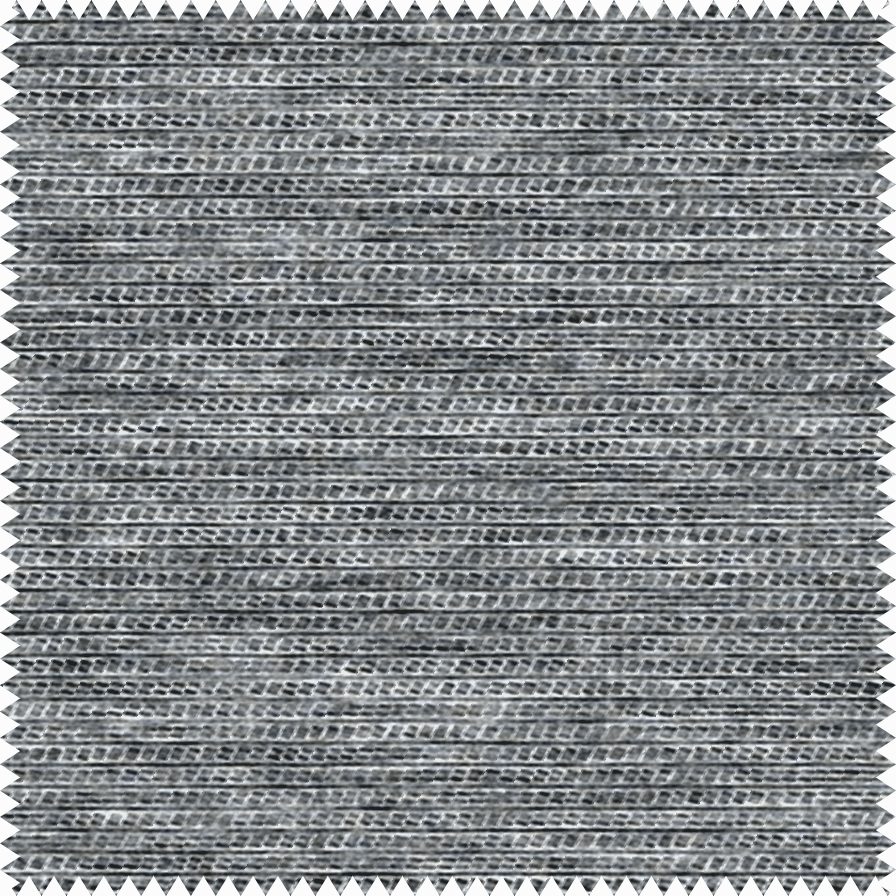
This texture is drawn by a three.js fragment shader. Its source:

```glsl
varying vec2 vUv;

#define ROWS 41.0          // weave rows down the cloth
#define STITCHES 57.0      // slanted stitches along a row
#define REPEAT_ROWS 26.0   // rows before the yarn streaks recur
#define SLANT 0.75         // stitch lean across one row
#define STEP 0.55          // yarn drop along one stitch
#define TEETH vec2(36.0, 34.0)
#define TOOTH_DEPTH 0.0225
#define EDGE_SOFT 0.0013
#define RIDGE_CONTRAST 0.21
#define STREAK_CONTRAST 0.34
#define STITCH_LIGHT 0.42
#define MID_TONE 0.462

float hash(vec2 p) {
  vec3 q = fract(vec3(p.xyx) * 0.1031);
  q += dot(q, q.yzx + 33.33);
  return fract((q.x + q.y) * q.z);
}

vec2 gradientAt(vec2 cell) {
  float angle = 6.28318 * hash(cell);
  return vec2(cos(angle), sin(angle));
}

float gradientNoise(vec2 p) {
  vec2 i = floor(p), f = fract(p);
  vec2 w = f * f * f * (f * (f * 6.0 - 15.0) + 10.0);
  vec2 e = vec2(1.0, 0.0);
  float low = mix(dot(gradientAt(i), f),
                  dot(gradientAt(i + e), f - e), w.x);
  float high = mix(dot(gradientAt(i + e.yx), f - e.yx),
                   dot(gradientAt(i + e.xx), f - e.xx), w.x);
  return mix(low, high, w.y);
}

// Long, short and stitch-sized tone changes along one yarn
float yarnStreak(float x, float id) {
  float yarn = mod(id, 3.0 * REPEAT_ROWS);
  float start = 60.0 * hash(vec2(yarn, 7.0));
  float lengthwise = gradientNoise(vec2(x * 8.0 + start, yarn + 0.5));
  float flecks = gradientNoise(vec2(x * 29.0 + start, yarn + 90.5));
  float nubs = gradientNoise(vec2(x * 85.0 + start, yarn + 180.5));
  float level = hash(vec2(yarn, 19.0)) - 0.5;
  return 0.75 * lengthwise + 0.6 * flecks + 0.75 * nubs + 0.3 * level;
}

vec3 cloth(vec2 uv) {
  float sag = 0.0012 * gradientNoise(uv * vec2(14.0, 9.0));
  float rowPos = (uv.y + sag) * ROWS;
  float row = floor(rowPos);
  float f = rowPos - row;

  // Stitched band in the middle of each row, stronger in places
  float wear = gradientNoise(vec2(uv.x * 6.0 + 9.0 * row, row + 0.5));
  float amount = clamp(0.85 + 1.1 * wear, 0.3, 1.0);
  float band = smoothstep(0.08, 0.24, f) * (1.0 - smoothstep(0.76, 0.92, f));
  float shift = 0.35 * hash(vec2(row, 3.0))
              + 0.5 * gradientNoise(vec2(uv.x * 11.0, row * 0.37));
  float along = uv.x * STITCHES - SLANT * (f - 0.5) + shift;
  float phase = fract(along);
  float bar = 1.0 - smoothstep(0.07, 0.23, 0.5 - abs(phase - 0.5));
  bar *= band * amount * (0.6 + 0.4 * hash(vec2(floor(along + 0.5), row)));

  // Three yarns per row; yarns in the band step down along each stitch
  float y = rowPos * 3.0 + STEP * (phase - 0.5) * band * amount;
  float yarnId = floor(y);
  float gapId = floor(y + 0.5);
  float ridge = 0.5 - 0.5 * cos(6.28318 * y);
  float middle = 1.0 - smoothstep(0.10, 0.24, abs(f - 0.5));
  float lightness = ridge * (1.0 - 0.38 * middle * amount);

  // Light yarns and dark gaps carry separate streaks
  float streak = mix(yarnStreak(uv.x, gapId + 40.0),
                     yarnStreak(uv.x, yarnId), ridge);
  float blotch = gradientNoise(uv * vec2(5.0, 15.0));
  float fuzz = gradientNoise(uv * vec2(170.0, 240.0));

  float tone = MID_TONE + RIDGE_CONTRAST * (2.0 * lightness - 0.9);
  tone += STREAK_CONTRAST * streak;
  tone += STITCH_LIGHT * bar * (1.0 - 0.6 * lightness);
  tone += 0.07 * blotch + 0.2 * fuzz;
  tone = clamp(tone, 0.12, 0.92);

  // Faint cool, green and cream tints in the yarn
  float tint = gradientNoise(uv * vec2(24.0, 95.0) + 31.0);
  vec3 coolGrey = vec3(tone - 0.013, tone + 0.004, tone + 0.012);
  return coolGrey + tint * vec3(0.025, 0.01, -0.025);
}

// White notches of the pinked border
float notches(vec2 uv) {
  vec2 wave = 1.0 - abs(2.0 * fract(uv * TEETH + vec2(0.33, 0.0)) - 1.0);
  vec2 inset = min(uv, 1.0 - uv);
  vec2 cut = TOOTH_DEPTH * wave.yx - inset;
  return smoothstep(-EDGE_SOFT, EDGE_SOFT, max(cut.x, cut.y));
}

void main() {
  vec3 backdrop = vec3(0.99);
  vec3 color = mix(cloth(vUv), backdrop, notches(vUv));
  gl_FragColor = vec4(color, 1.0);
}
```
